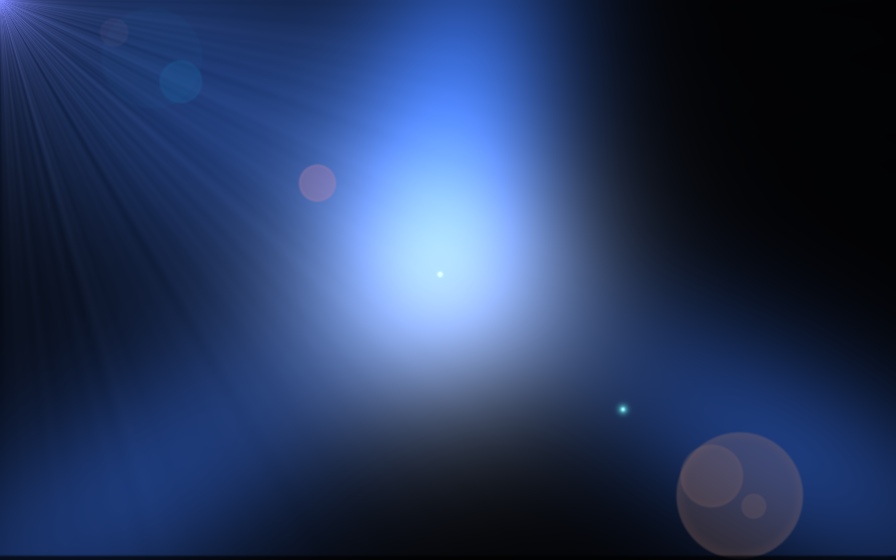
Give the GLSL for this background, as a Shadertoy shader.

```glsl
// Soft blue light beams crossing at a pale core, with corner rays and lens flare discs.
#define ASPECT 1.6
#define BEAM_BLUE vec3(0.22, 0.47, 1.0)
#define CORE_GREY vec3(0.55, 0.55, 0.54)
#define CORE_RADIUS 0.25
#define SHADE_LEFT vec3(0.022, 0.04, 0.08)
#define SHADE_RIGHT vec3(0.008, 0.009, 0.014)
#define CORNER_VIOLET vec3(0.40, 0.38, 0.72)
#define RAY_TINT vec3(0.13, 0.15, 0.22)
#define RAY_REACH 0.34
#define FLARE_ROSE vec3(0.76, 0.52, 0.66)
#define FLARE_TAN vec3(0.60, 0.44, 0.40)
#define FLARE_TEAL vec3(0.10, 0.42, 0.66)

float hashSlope(float n) {
    return 2.0 * fract(sin(n * 127.1) * 437.585) - 1.0;
}

// One-dimensional gradient noise, roughly -0.5 to 0.5
float gradientNoise(float x) {
    float cell = floor(x), f = x - cell;
    float blend = f * f * f * (f * (f * 6.0 - 15.0) + 10.0);
    return mix(hashSlope(cell) * f, hashSlope(cell + 1.0) * (f - 1.0), blend);
}

// Elliptical Gaussian whose long axis is turned by angle
float beam(vec2 p, vec2 centre, float angle, vec2 radii) {
    vec2 axis = vec2(cos(angle), sin(angle));
    vec2 d = p - centre;
    vec2 q = vec2(dot(d, axis), dot(d, vec2(-axis.y, axis.x))) / radii;
    return exp(-dot(q, q));
}

float spot(vec2 p, vec2 centre, float radius) {
    vec2 q = (p - centre) / radius;
    return exp(-dot(q, q));
}

// Translucent disc with a slightly brighter rim
float disc(vec2 p, vec2 centre, float radius) {
    float d = length(p - centre);
    float edge = max(0.003, 1.0 / iResolution.y);
    float fill = 1.0 - smoothstep(radius - edge, radius + edge, d);
    return fill * (0.88 + 0.25 * smoothstep(0.8, 1.0, d / radius));
}

// Violet glow and angular streaks from the upper left corner
vec3 cornerRays(vec2 p) {
    vec2 d = p - vec2(0.0, 1.0);
    float r = length(d);
    float angle = atan(-d.y, d.x + 1e-4);
    float streak = 0.5 + 0.9 * gradientNoise(angle * 13.0 + 3.0)
                 + 0.7 * gradientNoise(angle * 34.0);
    return CORNER_VIOLET * exp(-r / 0.055)
         + RAY_TINT * max(streak, 0.0) * exp(-r / RAY_REACH);
}

void mainImage(out vec4 fragColor, in vec2 fragCoord) {
    vec2 p = fragCoord / iResolution.xy * vec2(ASPECT, 1.0);

    // Dark ground, blue beams and pale core
    vec3 color = mix(SHADE_LEFT, SHADE_RIGHT, smoothstep(0.2, 0.9, p.x));
    float blue = 0.70 * beam(p, vec2(0.823, 0.812), 1.48, vec2(0.36, 0.20))
               + 0.38 * beam(p, vec2(0.458, 0.771), -0.61, vec2(0.50, 0.28))
               + 0.46 * beam(p, vec2(1.396, 0.198), -0.52, vec2(0.45, 0.19))
               + 0.38 * beam(p, vec2(0.271, 0.146), 0.57, vec2(0.55, 0.20));
    color += BEAM_BLUE * blue;
    color += CORE_GREY * spot(p, vec2(0.79, 0.50), CORE_RADIUS);
    color += cornerRays(p);

    // Upper left flare discs
    color = mix(color, FLARE_TEAL, 0.07 * disc(p, vec2(0.271, 0.896), 0.090));
    color = mix(color, FLARE_TEAL, 0.28 * disc(p, vec2(0.323, 0.854), 0.038));
    color = mix(color, FLARE_ROSE, 0.08 * disc(p, vec2(0.204, 0.942), 0.025));
    color = mix(color, FLARE_ROSE, 0.38 * disc(p, vec2(0.567, 0.673), 0.033));

    // Lower right flare discs
    color = mix(color, FLARE_TAN, 0.30 * disc(p, vec2(1.321, 0.115), 0.113));
    color = mix(color, FLARE_TAN, 0.22 * disc(p, vec2(1.271, 0.150), 0.056));
    color = mix(color, FLARE_TAN, 0.20 * disc(p, vec2(1.346, 0.096), 0.022));

    // Small sparks
    vec2 spark = vec2(1.1125, 0.269);
    color += vec3(0.15, 0.45, 0.35) * spot(p, spark, 0.009);
    color += vec3(0.35, 0.40, 0.35) * spot(p, spark, 0.004);
    color += vec3(0.25, 0.30, 0.20) * spot(p, vec2(0.786, 0.510), 0.004);

    // Thin shade along the lower edge
    color *= mix(0.3, 1.0, smoothstep(0.004, 0.011, p.y));
    fragColor = vec4(clamp(color, 0.0, 1.0), 1.0);
}
```
